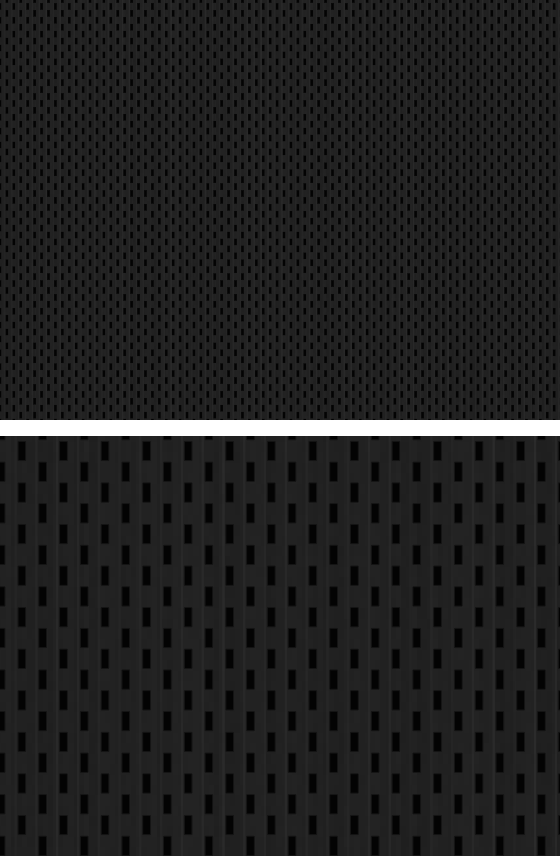
Top, the full canvas; bottom, a detail of the centre.
Write a WebGL 2 fragment shader that draws this pattern.

```glsl
#version 300 es
precision highp float;

uniform vec2 u_resolution;
out vec4 fragColor;

float hash(float n) {
    return fract(sin(n * 127.1) * 43758.5453);
}

// Signed distance to a box with rounded corners
float roundedBox(vec2 p, vec2 halfSize, float radius) {
    vec2 d = abs(p) - halfSize + radius;
    return length(max(d, 0.0)) + min(max(d.x, d.y), 0.0) - radius;
}

void main() {
    // One unit is the spacing between neighbouring columns of slots
    float cells = 60.63;
    float pixel = cells / u_resolution.y;
    vec2 p = gl_FragCoord.xy * pixel;
    float down = cells - p.y;

    // Slots repeat every two units; odd columns are shifted by half a repeat
    float column = floor(p.x + 0.5);
    vec2 local = vec2(p.x - column, mod(down + 0.07 - column, 2.0) - 1.0);

    // Fine vertical brushing, four strands per column
    float strand = floor(p.x * 4.0);
    float brushing = hash(strand) - 0.5;
    float grain = hash(strand + 57.0 * floor(down * 2.0)) - 0.5;
    vec3 colour = vec3(0.13 + 0.014 * brushing + 0.005 * grain);

    // Faint bright thread along the left side of every column
    float thread = 1.0 - smoothstep(0.03, 0.03 + pixel, abs(local.x + 0.3));
    colour += 0.022 * thread * (0.5 + hash(column + 9.0));

    // Slot with a dim rim and a nearly black core
    float slot = roundedBox(local, vec2(0.21, 0.49), 0.06);
    float rim = 1.0 - smoothstep(-0.5 * pixel, 0.5 * pixel, slot);
    float core = 1.0 - smoothstep(-0.5 * pixel, 0.5 * pixel, slot + 0.05);
    colour = mix(colour, vec3(0.08), rim);
    colour = mix(colour, vec3(0.012), core);

    fragColor = vec4(colour, 1.0);
}
```
